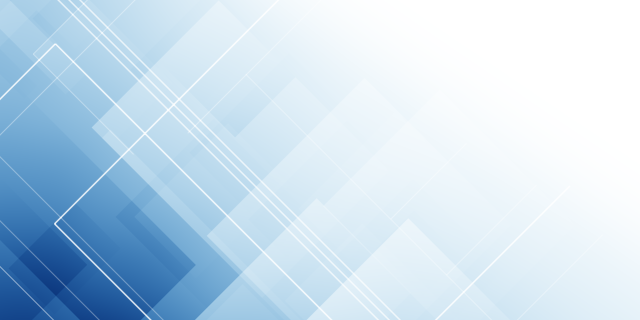
A WebGL 1 fragment shader for this background:

```glsl
precision highp float;
// Layered translucent diamonds and fine white diagonals over a blue to white fade.
// A scalar "tone" (0 white, 1 deep blue) is built from a smooth field, thinned or
// deepened by rotated panes, then turned into colour by light absorption.

uniform vec2 u_resolution;

#define ABSORPTION vec3(1.9, 0.97, 0.45)
#define TONE_GAIN 1.05
#define FAINT_PANES 14
#define FAINT_STRENGTH 0.06
#define GRAIN_STRENGTH 0.035
#define BOLD_WIDTH 0.0034
#define FINE_WIDTH 0.0022
#define TRIPLE_START 0.182
#define TRIPLE_STEP 0.034

float aa; // antialiasing half width in diagonal units

float hash(float n) { return fract(sin(n * 91.73) * 4375.85); }

vec2 gradientAt(vec2 cell) {
  float angle = 6.2832 * hash(dot(cell, vec2(1.31, 7.17)));
  return vec2(cos(angle), sin(angle));
}

float gradientNoise(vec2 p) {
  vec2 i = floor(p), f = fract(p), w = f * f * (3.0 - 2.0 * f);
  vec2 r = vec2(1.0, 0.0);
  float low = mix(dot(gradientAt(i), f), dot(gradientAt(i + r), f - r), w.x);
  float high = mix(dot(gradientAt(i + r.yx), f - r.yx),
                   dot(gradientAt(i + 1.0), f - 1.0), w.x);
  return mix(low, high, w.y);
}

// Smooth field: deep at the lower left, white at the upper right
float baseTone(vec2 q) {
  float depth = 0.42 + 0.3 * q.y + 0.3 * q.y * q.y;
  float reach = mix(0.65, 1.25, q.y);
  float falloff = exp(-pow(max(q.x, 0.0) / reach, 1.6));
  float clearing = smoothstep(-0.18, 0.33, q.y - 0.68 * (q.x - 1.12));
  return TONE_GAIN * depth * falloff * clearing;
}

// Rectangle in diagonal coordinates
float pane(vec2 d, vec2 lo, vec2 hi) {
  vec2 e = smoothstep(-aa, aa, d - lo) * smoothstep(-aa, aa, hi - d);
  return e.x * e.y;
}

// Light pane, strongest at its upper left edge
float glow(vec2 d, vec2 lo, vec2 hi, float strength) {
  float along = clamp((d.x - lo.x) / (hi.x - lo.x), 0.0, 1.0);
  return 1.0 - strength * pane(d, lo, hi) * (1.0 - 0.8 * along);
}

// Dark pane, strongest at its lower right edge
float shade(vec2 d, vec2 lo, vec2 hi, float strength) {
  float along = clamp((d.x - lo.x) / (hi.x - lo.x), 0.0, 1.0);
  return 1.0 + strength * pane(d, lo, hi) * along;
}

// Segment at a fixed diagonal coordinate, limited along the other one
float line(float across, float at, float along, float from, float to, float width) {
  float body = 1.0 - smoothstep(width - aa, width + aa, abs(across - at));
  return body * smoothstep(-aa, aa, along - from) * smoothstep(-aa, aa, to - along);
}

float paneTone(vec2 d) {
  float tone = 1.0;
  // Faint scattered panes
  for (int i = 0; i < FAINT_PANES; i++) {
    float n = float(i) + 1.0;
    vec2 lo = vec2(2.0 * hash(n), 1.7 * hash(n + 31.0) - 1.0);
    vec2 size = 0.15 + 0.5 * vec2(hash(n + 57.0), hash(n + 83.0));
    tone *= glow(d, lo, lo + size, FAINT_STRENGTH * sign(hash(n + 7.0) - 0.5));
  }
  // Deep panes on the left
  tone *= shade(d, vec2(0.3, -0.75), vec2(1.44, -0.216), 0.22);
  tone *= shade(d, vec2(0.55, -1.1), vec2(1.10, -0.555), 0.08);
  tone *= shade(d, vec2(0.685, 0.305), vec2(1.164, 0.682), 0.3);
  // Bright panes stepping to the right
  tone *= glow(d, vec2(-0.1, -0.09), vec2(0.5, 0.03), 0.2);
  tone *= glow(d, vec2(0.273, -0.065), vec2(0.8, 0.28), 0.1);
  tone *= glow(d, vec2(0.685, -0.112), vec2(1.75, 0.682), 0.3);
  tone *= glow(d, vec2(0.75, -0.112), vec2(2.1, -0.06), 0.15);
  tone *= glow(d, vec2(1.383, -0.091), vec2(2.3, 0.896), 0.3);
  tone *= glow(d, vec2(1.654, 0.365), vec2(2.5, 1.094), 0.25);
  tone *= glow(d, vec2(1.609, -0.5), vec2(2.2, 0.37), 0.34);
  tone *= glow(d, vec2(1.958, -0.2), vec2(2.7, 0.594), 0.45);
  return tone;
}

float lineCover(vec2 d) {
  float s = d.x, t = d.y, bold = 0.0, fine = 0.0;
  // Two bold open frames and the long right diagonal
  bold += line(s, 0.31, t, -1.0, 0.036, BOLD_WIDTH);
  bold += line(t, 0.036, s, 0.31, 3.0, BOLD_WIDTH);
  bold += line(s, 0.87, t, -0.529, 1.0, BOLD_WIDTH);
  bold += line(t, -0.529, s, 0.87, 3.0, BOLD_WIDTH);
  bold += line(s, 2.362, t, 0.3, 1.2, BOLD_WIDTH);
  // Three parallel diagonals
  for (int i = 0; i < 3; i++)
    bold += 0.8 * line(t, TRIPLE_START + TRIPLE_STEP * float(i), s, 0.0, 3.0, BOLD_WIDTH);
  // Fine frames and stray diagonals
  fine += line(s, 0.273, t, -0.065, 0.3, FINE_WIDTH);
  fine += line(t, -0.065, s, 0.273, 0.9, FINE_WIDTH);
  fine += line(s, 0.422, t, -0.5, 0.45, FINE_WIDTH);
  fine += line(s, 1.003, t, 0.17, 1.01, FINE_WIDTH);
  fine += line(t, 0.536, s, 1.0, 2.55, FINE_WIDTH);
  fine += line(s, 1.906, t, 0.536, 1.01, FINE_WIDTH);
  fine += line(s, 2.255, t, 0.536, 1.1, FINE_WIDTH);
  fine += line(s, 2.617, t, 0.6, 1.15, FINE_WIDTH);
  fine += line(t, -0.49, s, 0.4, 1.6, FINE_WIDTH);
  fine += line(t, -0.69, s, 0.6, 1.4, FINE_WIDTH);
  fine += 1.5 * line(t, -0.833, s, 0.8, 1.3, FINE_WIDTH);
  return clamp(0.85 * bold + 0.35 * fine, 0.0, 0.9);
}

void main() {
  // Canvas heights, y downward; diagonal axes run along and across the slope
  vec2 q = gl_FragCoord.xy / u_resolution.y;
  q.y = 1.0 - q.y;
  vec2 d = vec2(q.x + q.y, q.x - q.y);
  aa = 1.0 / u_resolution.y;

  float tone = baseTone(q) * paneTone(d);
  tone *= 1.0 + GRAIN_STRENGTH * gradientNoise(q * 5.0);
  vec3 color = exp(-ABSORPTION * tone * (0.42 + 0.58 * tone * tone));
  color = mix(color, vec3(1.0), lineCover(d));
  gl_FragColor = vec4(color, 1.0);
}
```
